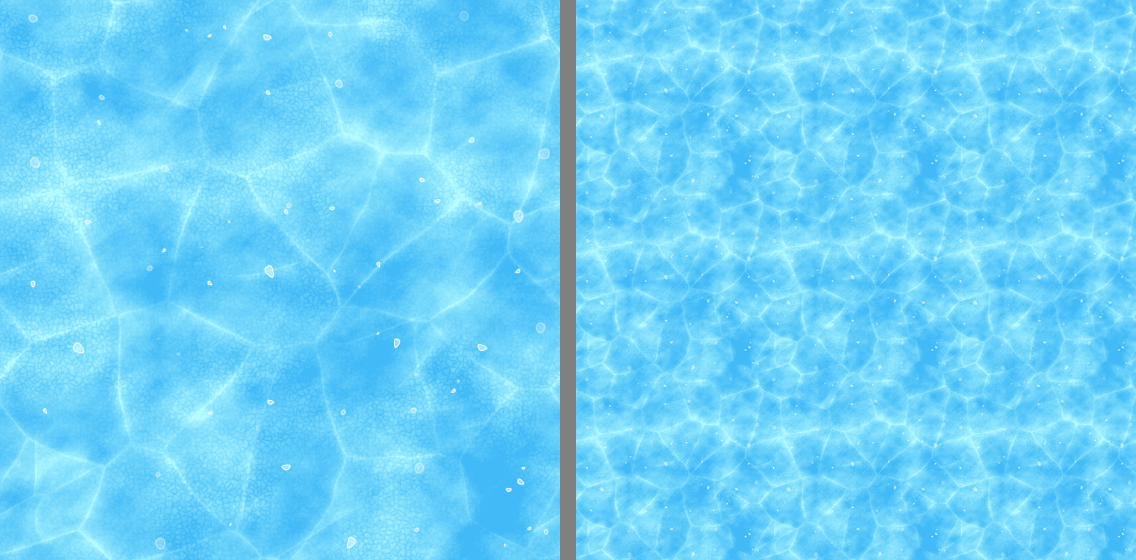
Left: one tile. Right: repeated 3 by 3.
Give the GLSL for this texture, as a Shadertoy shader.

```glsl
const vec3 DEEP_ICE = vec3(0.29, 0.75, 0.97);
const vec3 PALE_ICE = vec3(0.64, 0.945, 1.0);
const vec3 FROST = vec3(0.93, 0.99, 1.0);

// Integer hash of a lattice cell; the half step keeps the wrap exact
vec3 hash(vec2 cell, vec2 period, float seed) {
    vec2 wrapped = floor(mod(cell + 0.5, period));
    uvec3 v = uvec3(vec3(wrapped, seed) + 0.5);
    v = v * 1664525u + 1013904223u;
    v.x += v.y * v.z; v.y += v.z * v.x; v.z += v.x * v.y;
    v ^= v >> 16u;
    v.x += v.y * v.z; v.y += v.z * v.x; v.z += v.x * v.y;
    return vec3((v >> 8u) & 0xffffu) / 65535.0;
}

float gradientDot(vec2 cell, vec2 offset, vec2 period, float seed) {
    float angle = 6.28318 * hash(cell, period, seed).x;
    return dot(vec2(cos(angle), sin(angle)), offset);
}

// Tiling gradient noise, roughly -1 to 1
float noise(vec2 uv, vec2 period, float seed) {
    vec2 p = uv * period, i = floor(p), f = fract(p);
    vec2 w = f * f * f * (f * (f * 6.0 - 15.0) + 10.0);
    vec2 e = vec2(1.0, 0.0);
    float low = mix(gradientDot(i, f, period, seed),
                    gradientDot(i + e.xy, f - e.xy, period, seed), w.x);
    float high = mix(gradientDot(i + e.yx, f - e.yx, period, seed),
                     gradientDot(i + e.xx, f - e.xx, period, seed), w.x);
    return 1.4 * mix(low, high, w.y);
}

float fbm(vec2 uv, vec2 period, float seed) {
    float sum = 0.0, gain = 0.5;
    for (int k = 0; k < 5; k++) {
        sum += gain * noise(uv, period, seed + float(k));
        period *= 2.0;
        gain *= 0.5;
    }
    return sum;
}

vec2 warp(vec2 uv, float period, float amount, float seed) {
    vec2 n = vec2(period);
    return uv + amount * vec2(noise(uv, n, seed), noise(uv, n, seed + 1.0));
}

// Tiling Voronoi: x = distance to the nearest border, yz = cell randoms
vec3 fractures(vec2 uv, float count, float seed) {
    vec2 p = uv * count, base = floor(p), nearest = vec2(0.0), n = vec2(count);
    vec2 nearestCell = base;
    float best = 9.0, border = 9.0;
    for (int y = -1; y <= 1; y++)
    for (int x = -1; x <= 1; x++) {
        vec2 cell = base + vec2(x, y);
        vec2 r = cell + hash(cell, n, seed).xy - p;
        if (dot(r, r) < best) { best = dot(r, r); nearest = r; nearestCell = cell; }
    }
    for (int y = -2; y <= 2; y++)
    for (int x = -2; x <= 2; x++) {
        vec2 cell = nearestCell + vec2(x, y);
        vec2 r = cell + hash(cell, n, seed).xy - p;
        vec2 d = r - nearest;
        if (dot(d, d) > 0.0001) border = min(border, dot(0.5 * (r + nearest), normalize(d)));
    }
    return vec3(border / count, hash(nearestCell, n, seed + 1.0).xy);
}

// Scattered irregular air bubbles: bright rim, fainter filling
float bubbles(vec2 uv, float count, float density, vec2 sizes, float seed, float pixel) {
    vec2 cell = floor(uv * count), n = vec2(count);
    vec3 place = hash(cell, n, seed), look = hash(cell, n, seed + 1.0);
    vec2 d = (fract(uv * count) - mix(vec2(0.25), vec2(0.75), place.xy)) / count;
    float turn = 6.28318 * look.x, c = cos(turn), s = sin(turn);
    d = mat2(c, s, -s, c) * d * vec2(1.0, mix(1.0, 1.6, look.y));
    float radius = mix(sizes.x, sizes.y, look.z * look.z);
    float edge = length(d) - radius * (1.0 + 0.15 * sin(3.0 * atan(d.y, d.x) + turn) * look.y);
    float soft = 0.0008 + pixel;
    float inside = 1.0 - smoothstep(-soft, soft, edge);
    float rim = exp(-pow((edge + 0.001) / (0.001 + 0.5 * pixel), 2.0));
    float shine = min(1.0, mix(0.2, 1.5, look.y));
    return step(place.z, density) * shine * max(rim, 0.5 * inside);
}

void mainImage(out vec4 fragColor, in vec2 fragCoord) {
    vec2 uv = fragCoord / iResolution.xy;
    float pixel = 1.0 / min(iResolution.x, iResolution.y);
    vec2 slanted = vec2(uv.x - uv.y, uv.y);

    // Cloudy depth with finer wisps
    float clouds = fbm(warp(uv, 4.0, 0.04, 11.0), vec2(4.0, 5.0), 21.0);
    float wisps = fbm(warp(uv, 9.0, 0.02, 13.0), vec2(16.0, 20.0), 27.0);
    float tone = 0.24 + 1.08 * clouds + 0.36 * wisps;

    // Main cracks, each cell glowing by its own width
    vec2 bent = warp(warp(uv, 4.0, 0.04, 31.0), 22.0, 0.003, 33.0);
    vec3 crack = fractures(bent, 5.0, 41.0);
    float fade = smoothstep(-0.5, 0.3, noise(uv, vec2(7.0), 43.0));
    float grain = 1.0 + 0.9 * wisps;
    tone += 0.18 * (crack.z - 0.5);
    tone += 0.38 * grain * mix(0.6, 1.0, fade) * exp(-crack.x / mix(0.006, 0.042, crack.y));
    tone += 0.30 * mix(0.4, 1.0, fade) * exp(-crack.x / (0.0015 + 0.4 * pixel));

    // Slanted veins that break off
    vec3 vein = fractures(warp(slanted, 5.0, 0.045, 51.0), 4.0, 53.0);
    float broken = smoothstep(0.0, 0.45, noise(uv, vec2(5.0), 55.0));
    tone += broken * (0.22 * exp(-vein.x / 0.002) + 0.34 * grain * vein.y * exp(-vein.x / 0.024));

    // Pebbled frost in patches, slanted brushing and speckle
    float patches = smoothstep(-0.15, 0.35, fbm(uv, vec2(5.0), 61.0) + 0.4 * clouds);
    vec3 pebble = fractures(warp(uv, 40.0, 0.004, 67.0), 105.0, 69.0);
    float relief = smoothstep(0.0, 0.3, pebble.x * 105.0) - 0.5 + 0.7 * (pebble.y - 0.5);
    tone += mix(0.07, 0.24, patches) * relief;
    tone += 0.07 * noise(slanted, vec2(60.0, 12.0), 73.0);
    tone += mix(0.09, 0.17, patches) * noise(uv, vec2(190.0), 71.0);
    vec3 color = mix(DEEP_ICE, PALE_ICE, clamp(tone, -0.1, 1.2));

    // Trapped air
    float cluster = 0.25 * smoothstep(0.1, 0.5, noise(uv, vec2(4.0), 81.0));
    float air = bubbles(uv, 9.0, 0.45, vec2(0.004, 0.011), 83.0, pixel);
    air = max(air, bubbles(uv, 26.0, cluster, vec2(0.002, 0.005), 87.0, pixel));
    fragColor = vec4(mix(color, FROST, air), 1.0);
}
```
